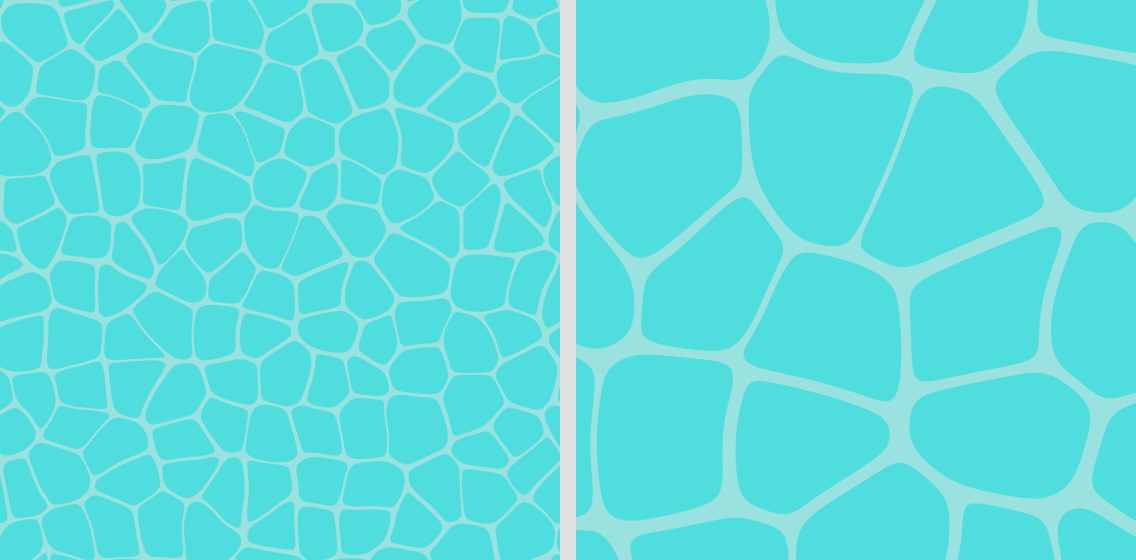
Left, the full canvas; right, a detail of the centre.
A WebGL 2 fragment shader for this pattern:

```glsl
#version 300 es
precision highp float;

uniform vec2 u_resolution;
out vec4 fragColor;

const float CELLS = 11.2;   // cells along the canvas height
const vec3 WATER = vec3(0.315, 0.865, 0.865);
const vec3 FOAM = vec3(0.605, 0.885, 0.875);

vec2 hash2(vec2 p) {
    vec3 q = fract(p.xyx * vec3(0.1031, 0.1030, 0.0973));
    q += dot(q, q.yzx + 33.33);
    return fract((q.xx + q.yz) * q.zy);
}

vec2 noise2(vec2 p) {
    vec2 cell = floor(p);
    vec2 f = fract(p);
    f = f * f * (3.0 - 2.0 * f);
    vec2 low = mix(hash2(cell), hash2(cell + vec2(1, 0)), f.x);
    vec2 high = mix(hash2(cell + vec2(0, 1)), hash2(cell + vec2(1, 1)), f.x);
    return mix(low, high, f.y);
}

// Jittered seed point of a grid cell
vec2 seedPoint(vec2 cell) {
    return cell + 0.1 + 0.8 * hash2(cell + 57.0);
}

// Rounded distance to the cell wall, negative inside the wall
float wallDistance(vec2 p) {
    vec2 home = floor(p);
    vec2 nearestCell = home;
    vec2 nearestSeed = vec2(0);
    float nearest = 1e5;
    for (int y = -2; y <= 2; y++)
    for (int x = -2; x <= 2; x++) {
        vec2 cell = home + vec2(x, y);
        vec2 seed = seedPoint(cell);
        float d = distance(seed, p);
        if (d < nearest) {
            nearest = d;
            nearestCell = cell;
            nearestSeed = seed;
        }
    }

    // A soft minimum over all walls rounds the corners
    float rounding = 0.05;
    float sum = 0.0;
    for (int y = -2; y <= 2; y++)
    for (int x = -2; x <= 2; x++) {
        if (x == 0 && y == 0) continue;
        vec2 cell = nearestCell + vec2(x, y);
        vec2 seed = seedPoint(cell);
        float d = dot(0.5 * (nearestSeed + seed) - p, normalize(seed - nearestSeed));
        // The sum of both cells gives each wall one width on both sides
        float halfWidth = mix(0.016, 0.05, hash2(cell + nearestCell + 211.0).x);
        sum += exp((halfWidth - d) / rounding);
    }
    return -rounding * log(sum);
}

void main() {
    vec2 p = CELLS * gl_FragCoord.xy / u_resolution.y + 20.0;
    p += 0.2 * (noise2(p * 1.3) - 0.5);   // bend the walls gently

    float pixel = CELLS / u_resolution.y;
    float wall = 1.0 - smoothstep(-0.7 * pixel, 0.7 * pixel, wallDistance(p));
    fragColor = vec4(mix(WATER, FOAM, wall), 1.0);
}
```
